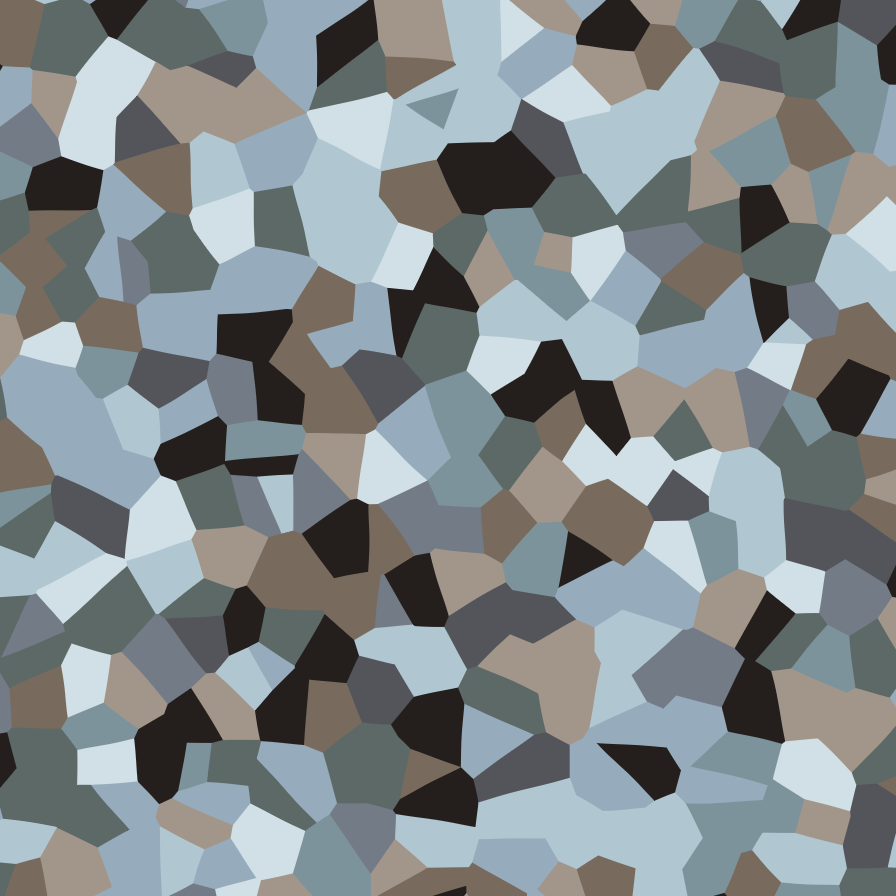
This pattern is drawn by a WebGL 2 fragment shader. Its source:

```glsl
#version 300 es
precision highp float;
// Draws an irregular mosaic of flat, angular stone chips in cool greys, blues and browns.

uniform vec2 u_resolution;
out vec4 fragColor;

const float CELLS = 17.0;         // chips across the canvas
const float JITTER = 1.2;         // scatter of chip centres, in cells
const float WARP_AMOUNT = 0.06;   // slight bend of the edges, in cells
const float WARP_SCALE = 0.8;     // bends per cell
const float EDGE_SOFTNESS = 1.0;  // width of the edge blend, in pixels
const float TAU = 6.2831853;

const int COLOUR_COUNT = 10;
const vec3 PALETTE[COLOUR_COUNT] = vec3[](
    vec3(0.140, 0.122, 0.112),  // black
    vec3(0.330, 0.333, 0.352),  // charcoal
    vec3(0.365, 0.410, 0.400),  // moss grey
    vec3(0.470, 0.420, 0.365),  // brown
    vec3(0.635, 0.590, 0.545),  // taupe
    vec3(0.450, 0.482, 0.530),  // slate
    vec3(0.488, 0.578, 0.610),  // teal
    vec3(0.590, 0.670, 0.735),  // blue
    vec3(0.690, 0.780, 0.825),  // light blue
    vec3(0.820, 0.878, 0.900)   // pale ice
);
const float SHARES[COLOUR_COUNT] = float[](
    0.11, 0.06, 0.11, 0.12, 0.12, 0.06, 0.10, 0.12, 0.12, 0.08);

// Integer hash: three random values in 0..1 per grid cell and seed
vec3 hash3(vec2 cell, uint seed) {
    uvec3 v = uvec3(ivec3(ivec2(cell) + 4096, int(seed)));
    v = v * 1664525u + 1013904223u;
    v.x += v.y * v.z; v.y += v.z * v.x; v.z += v.x * v.y;
    v ^= v >> 16u;
    v.x += v.y * v.z; v.y += v.z * v.x; v.z += v.x * v.y;
    return vec3(v >> 8u) / 16777216.0;
}

float cornerGradient(vec2 cell, vec2 offset, uint seed) {
    float angle = TAU * hash3(cell, seed).x;
    return dot(vec2(cos(angle), sin(angle)), offset);
}

float gradientNoise(vec2 p, uint seed) {
    vec2 cell = floor(p), f = p - cell;
    vec2 fade = f * f * f * (f * (f * 6.0 - 15.0) + 10.0);
    vec2 right = vec2(1.0, 0.0), up = vec2(0.0, 1.0);
    float low = mix(cornerGradient(cell, f, seed),
                    cornerGradient(cell + right, f - right, seed), fade.x);
    float high = mix(cornerGradient(cell + up, f - up, seed),
                     cornerGradient(cell + 1.0, f - 1.0, seed), fade.x);
    return mix(low, high, fade.y);
}

// Picks a palette colour so that each one fills its share
vec3 chipColour(float pick) {
    float total = 0.0;
    for (int i = 0; i < COLOUR_COUNT; i++) {
        total += SHARES[i];
        if (pick < total) return PALETTE[i];
    }
    return PALETTE[COLOUR_COUNT - 1];
}

// Voronoi chips, blended across the border of the two nearest centres
vec3 mosaic(vec2 p, float blendWidth) {
    vec2 home = floor(p);
    vec2 nearCentre = vec2(0.0), nextCentre = vec2(0.0);
    float nearDist = 1e5, nextDist = 1e5;
    float nearPick = 0.0, nextPick = 0.0;
    for (int y = -2; y <= 2; y++) {
        for (int x = -2; x <= 2; x++) {
            vec2 cell = home + vec2(x, y);
            vec3 random = hash3(cell, 7u);
            vec2 centre = cell + 0.5 + JITTER * (random.xy - 0.5);
            vec2 delta = centre - p;
            float dist = dot(delta, delta);
            if (dist < nearDist) {
                nextDist = nearDist; nextCentre = nearCentre; nextPick = nearPick;
                nearDist = dist; nearCentre = centre; nearPick = random.z;
            } else if (dist < nextDist) {
                nextDist = dist; nextCentre = centre; nextPick = random.z;
            }
        }
    }
    float gap = max(distance(nearCentre, nextCentre), 1e-4);
    float edgeDist = (nextDist - nearDist) / (2.0 * gap);
    float inside = clamp(0.5 + edgeDist / blendWidth, 0.0, 1.0);
    return mix(chipColour(nextPick), chipColour(nearPick), inside);
}

void main() {
    float cellsPerPixel = CELLS / min(u_resolution.x, u_resolution.y);
    vec2 p = gl_FragCoord.xy * cellsPerPixel;
    vec2 bend = vec2(gradientNoise(p * WARP_SCALE, 21u),
                     gradientNoise(p * WARP_SCALE, 43u));
    vec3 colour = mosaic(p + WARP_AMOUNT * bend, EDGE_SOFTNESS * cellsPerPixel);
    fragColor = vec4(colour, 1.0);
}
```
